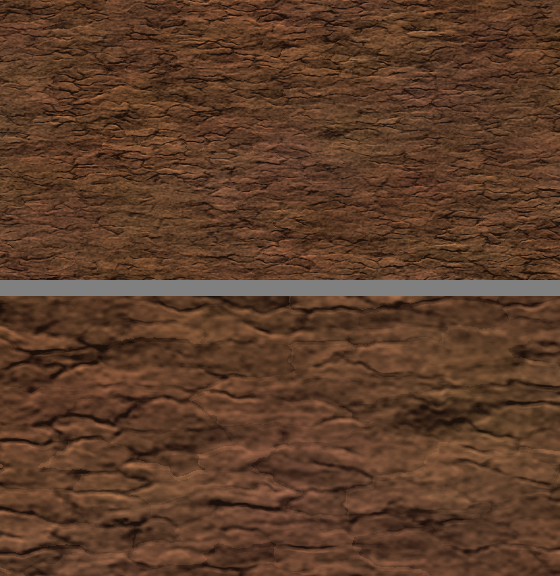
Top, the full canvas; bottom, a detail of the centre.
Reproduce this texture procedurally as a WebGL 2 fragment shader.

```glsl
#version 300 es
precision highp float;
// Rough brown bark with long horizontal ridges split into small flaky plates.
// Stretched cells give plates and cracks, layered noise gives ridges and grain,
// and the slope of the combined height field is lit from above.

uniform vec2 u_resolution;
out vec4 fragColor;

vec2 hash2(vec2 p) {
    vec3 a = fract(p.xyx * vec3(0.1031, 0.1030, 0.0973));
    a += dot(a, a.yzx + 33.33);
    return fract((a.xx + a.yz) * a.zy);
}

float valueNoise(vec2 p) {
    vec2 i = floor(p), f = fract(p);
    f = f * f * (3.0 - 2.0 * f);
    float low = mix(hash2(i).x, hash2(i + vec2(1, 0)).x, f.x);
    float high = mix(hash2(i + vec2(0, 1)).x, hash2(i + vec2(1, 1)).x, f.x);
    return mix(low, high, f.y);
}

float fbm(vec2 p) {
    float sum = 0.0, amplitude = 0.533;
    for (int i = 0; i < 4; i++) {
        sum += amplitude * valueNoise(p);
        p = mat2(1.9, 0.25, -0.25, 1.9) * p + 17.3;
        amplitude *= 0.5;
    }
    return sum;
}

// x: gap between the two nearest cell centres, y: random value of the cell
vec2 plateCells(vec2 p) {
    vec2 base = floor(p);
    float nearest = 9.0, second = 9.0, id = 0.0;
    for (int y = -1; y <= 1; y++) {
        for (int x = -1; x <= 1; x++) {
            vec2 cell = base + vec2(x, y);
            vec2 rnd = hash2(cell + 50.0);
            float d = length(cell + 0.1 + 0.8 * rnd - p);
            if (d < nearest) {
                second = nearest;
                nearest = d;
                id = fract(rnd.x * 7.0 + rnd.y * 13.0);
            } else {
                second = min(second, d);
            }
        }
    }
    return vec2(second - nearest, id);
}

// x: height, y: crack depth, z: ridge level, w: random value of the plate
vec4 barkSurface(vec2 p) {
    // Bend the ridges gently, then fray their edges
    vec2 q = p + vec2(0.07, 0.03) * (vec2(fbm(p * vec2(10, 24)), fbm(p * vec2(14, 26) + 41.0)) - 0.5);
    q += vec2(0.03, 0.011) * (vec2(fbm(p * vec2(38, 60) + 11.0), fbm(p * vec2(42, 60) + 29.0)) - 0.5);

    vec2 plate = plateCells(q * vec2(11, 41));
    float broken = smoothstep(0.36, 0.66, fbm(p * vec2(17, 38) + 73.0));
    float crack = (1.0 - smoothstep(0.0, 0.3, plate.x)) * broken;

    // Thin furrows running along the grain between the ridges
    float furrow = 1.0 - smoothstep(0.0, 0.16, abs(valueNoise(q * vec2(9, 34) + 67.0) - 0.5));
    float ridge = fbm(q * vec2(10, 42) + 23.0);
    float flakes = fbm(p * vec2(50, 95) + 5.0);
    float height = 0.9 * ridge + 0.42 * flakes - 0.24 * crack - 0.08 * furrow + 0.16 * plate.y;
    return vec4(height, crack + 0.3 * furrow, ridge, plate.y);
}

void main() {
    vec2 p = gl_FragCoord.xy / u_resolution.y;

    // Relief lit from above and slightly from the left
    vec4 bark = barkSurface(p);
    float relief = bark.x - barkSurface(p + vec2(-0.0015, 0.005)).x;

    // Broad patches of crisp and worn bark
    float region = fbm(p * vec2(2.2, 4.5) + 3.0);
    float crispness = mix(0.8, 1.2, smoothstep(0.3, 0.7, region));

    float detail = 0.48 * relief
                 + 0.26 * (bark.z - 0.5)
                 - 0.12 * (bark.y - 0.16)
                 + 0.07 * (bark.w - 0.5);
    float grain = valueNoise(p * vec2(135, 185)) - 0.5;
    float band = fbm(p * vec2(1.6, 7.0) + 61.0) - 0.5;
    float tone = 0.357 + crispness * detail + 0.13 * grain + 0.06 * band;
    tone = clamp(tone, 0.11, 0.68);

    // Warm brown drifting slightly between reddish, olive and greyish
    float olive = fbm(p * vec2(4, 9) + 31.0) - 0.5;
    float grey = fbm(p * vec2(2.5, 5) + 87.0) - 0.5;
    float green = mix(0.57, 0.655, smoothstep(0.12, 0.34, tone)) + 0.1 * olive + 0.04 * grey;
    float blue = mix(0.38, 0.435, smoothstep(0.15, 0.4, tone)) + 0.14 * grey;
    fragColor = vec4(tone * vec3(1.0, green, blue), 1.0);
}
```
